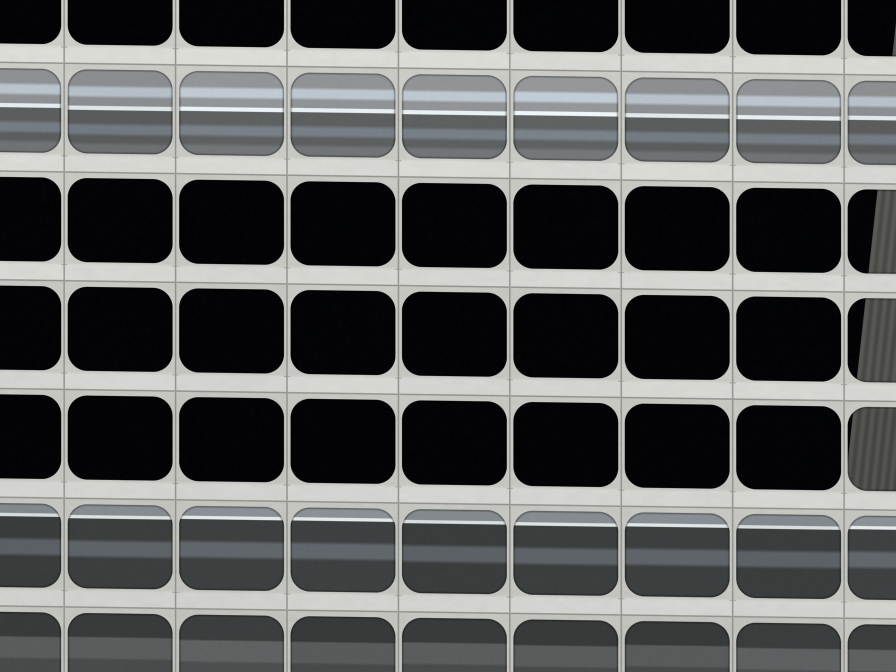
Give the GLSL for this pattern, as a Shadertoy shader.

```glsl
// Pale panel facade with a tilted grid of rounded windows, some dark and some reflecting bands.
#define CELL vec2(0.1658, 0.1618)      // grid pitch, in canvas heights
#define ORIGIN vec2(0.0955, 0.0927)    // first seam crossing, from the upper left
#define TILT 0.0145                    // downward slope of the rows
#define PANE_CENTER vec2(0.0833, 0.0712)
#define PANE_HALF vec2(0.0780, 0.0625)
#define CORNER 0.029
#define SEAM 0.0011                    // half width of the panel seams
#define WALL_LIGHT vec3(0.845, 0.85, 0.83)
#define WALL_SHADE vec3(0.765, 0.765, 0.745)
#define SEAM_COLOR vec3(0.53, 0.53, 0.52)
#define DARK_GLASS vec3(0.012, 0.014, 0.022)

float hash(vec2 p) {
    return fract(sin(dot(p, vec2(127.1, 311.7))) * 43758.5453);
}

float noise(vec2 p) {
    vec2 i = floor(p), f = fract(p);
    f = f * f * (3.0 - 2.0 * f);
    return mix(mix(hash(i), hash(i + vec2(1, 0)), f.x),
               mix(hash(i + vec2(0, 1)), hash(i + vec2(1, 1)), f.x), f.y);
}

float roundBox(vec2 p, vec2 halfSize, float r) {
    vec2 d = abs(p) - halfSize + r;
    return length(max(d, 0.0)) + min(max(d.x, d.y), 0.0) - r;
}

float band(float t, float a, float b, float soft) {
    return smoothstep(a - soft, a + soft, t) - smoothstep(b - soft, b + soft, t);
}

// Bright reflection: pale sky above a white rail, grey floors below
vec3 brightGlass(float t, float soft) {
    vec3 c = mix(vec3(0.56, 0.57, 0.58), vec3(0.36, 0.37, 0.37), smoothstep(0.44, 0.48, t));
    c = mix(c, vec3(0.73, 0.77, 0.80), band(t, 0.19, 0.31, soft + 0.015));
    c = mix(c, vec3(0.46, 0.49, 0.52), band(t, 0.64, 0.76, soft + 0.02));
    c = mix(c, vec3(0.44, 0.45, 0.46), band(t, 0.87, 1.1, soft + 0.02));
    return mix(c, vec3(0.90, 0.93, 0.94), band(t, 0.42, 0.47, soft));
}

// Dim reflection: one thin rail and a bluish strip
vec3 dimGlass(float t, float soft) {
    vec3 c = mix(vec3(0.53, 0.55, 0.57), vec3(0.235, 0.245, 0.245), smoothstep(0.13, 0.16, t));
    c = mix(c, vec3(0.37, 0.39, 0.41), band(t, 0.43, 0.62, soft + 0.02));
    return mix(c, vec3(0.87, 0.89, 0.89), band(t, 0.125, 0.165, soft));
}

// Lowest reflection: dark head with dull steps
vec3 lowGlass(float t, float soft) {
    vec3 c = mix(vec3(0.225, 0.235, 0.235), vec3(0.36, 0.37, 0.37), smoothstep(0.28, 0.31, t));
    return mix(c, vec3(0.29, 0.30, 0.30), smoothstep(0.53, 0.57, t));
}

vec3 glass(vec2 p, vec2 id, float t, float px) {
    float soft = 0.5 * px / PANE_HALF.y;
    float shifted = t + 0.025 * (hash(id) - 0.5);
    vec3 c = DARK_GLASS;
    if (id.y == 0.0) c = brightGlass(shifted, soft);
    else if (id.y == 4.0) c = dimGlass(shifted, soft);
    else if (id.y > 4.0) c = lowGlass(shifted, soft);
    else {
        // Slanted curtain seen through the far right windows
        float fromEdge = p.x - 1.306 + 0.11 * (p.y - 0.281);
        float folds = 0.5 + 0.5 * sin(fromEdge * 480.0);
        vec3 curtain = vec3(0.27, 0.27, 0.26) + 0.07 * folds;
        c = mix(c, curtain, smoothstep(-px, px, fromEdge));
    }
    return c * (0.96 + 0.08 * hash(id + 9.0));
}

vec3 wall(vec2 p, vec2 q, vec2 id, float px) {
    // Lit sill below each pane, slightly shaded frame elsewhere
    float sill = PANE_CENTER.y + PANE_HALF.y;
    float lit = smoothstep(sill, sill + 0.006, q.y);
    vec3 c = mix(WALL_SHADE, WALL_LIGHT, 0.3 + 0.7 * lit);
    c *= 1.01 - 0.045 * p.y + 0.02 * (hash(id + 3.0) - 0.5);
    c += 0.018 * (noise(p * vec2(60.0, 130.0)) - 0.5);

    // Seams around each panel
    vec2 d = min(q, CELL - q);
    vec2 line = 1.0 - smoothstep(vec2(SEAM - px), vec2(SEAM + px), d);
    c = mix(c, SEAM_COLOR, 0.85 * max(line.x, line.y));

    // Small joint clips beside the sill
    float clip = max(d.x - 0.0045, abs(q.y - sill - 0.004) - 0.0008);
    return mix(c, SEAM_COLOR, 0.55 * (1.0 - smoothstep(-px, px, clip)));
}

void mainImage(out vec4 fragColor, in vec2 fragCoord) {
    float px = 0.75 / iResolution.y;
    vec2 p = vec2(fragCoord.x, iResolution.y - fragCoord.y) / iResolution.y;
    vec2 grid = (p - ORIGIN - vec2(0.0, TILT * p.x)) / CELL;
    vec2 id = floor(grid);
    vec2 q = fract(grid) * CELL;

    vec2 local = q - PANE_CENTER;
    float d = roundBox(local, PANE_HALF, CORNER);
    float t = 0.5 + 0.5 * local.y / PANE_HALF.y;

    // Glass darkens at its rim, where the frame casts a shadow
    vec3 pane = glass(p, id, t, px);
    pane *= 1.0 - 0.35 * smoothstep(-0.004, 0.0, d);
    vec3 color = mix(pane, wall(p, q, id, px), smoothstep(-px, px, d));

    color += 0.012 * (noise(p * 380.0) - 0.5);
    fragColor = vec4(clamp(color, 0.0, 1.0), 1.0);
}
```
